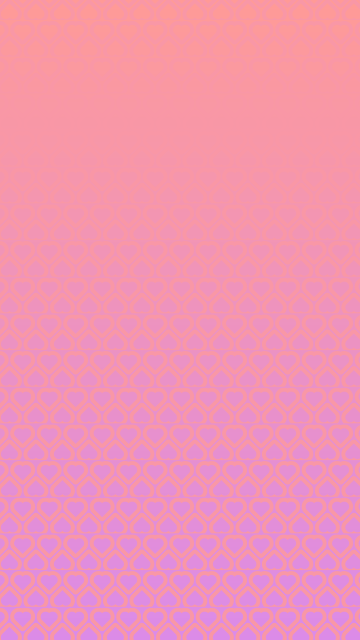
Reproduce this pattern procedurally as a Shadertoy shader.

```glsl
// Rows of interlocking outlined hearts that fade from violet into a coral sky.

// Lengths are fractions of the canvas height.
const vec2 CELL = vec2(0.0414, 0.0573);   // one upright and one inverted heart
const vec2 ORIGIN = vec2(0.0354, 0.0512); // upright axis and a row seam
const float HEART_SIZE = 0.0221;
const float UPRIGHT_TIP = 0.0260;         // tip heights above the seam
const float INVERTED_TIP = 0.0267;
const float RING_WIDTH = 0.0061;
const float LINE_WIDTH = 0.0008;

const vec3 VIOLET = vec3(0.86, 0.545, 0.91);
const vec3 CORAL = vec3(1.0, 0.605, 0.59);
const vec3 RING_PINK = vec3(0.975, 0.593, 0.65);

// Signed distance to a unit heart whose tip is at the origin.
float heartDistance(vec2 p) {
    p.x = abs(p.x);
    if (p.x + p.y > 1.0)
        return length(p - vec2(0.25, 0.75)) - sqrt(2.0) / 4.0;
    vec2 toNotch = p - vec2(0.0, 1.0);
    vec2 toSide = p - 0.5 * max(p.x + p.y, 0.0);
    return sqrt(min(dot(toNotch, toNotch), dot(toSide, toSide))) * sign(p.x - p.y);
}

// Horizontal offset from the nearest repeated axis.
float nearestAxis(float x) {
    return (fract(x / CELL.x + 0.5) - 0.5) * CELL.x;
}

// Coverage of the region where distance is negative.
float inside(float distance, float pixel) {
    return 1.0 - smoothstep(-0.6 * pixel, 0.6 * pixel, distance);
}

void mainImage(out vec4 fragColor, in vec2 fragCoord) {
    float pixel = 1.0 / iResolution.y;
    vec2 uv = fragCoord * pixel;
    vec2 p = uv - ORIGIN;
    float row = mod(p.y, CELL.y);

    // Alternating hearts, offset by half a column
    vec2 uprightPos = vec2(nearestAxis(p.x), row - UPRIGHT_TIP);
    vec2 invertedPos = vec2(nearestAxis(p.x + 0.5 * CELL.x), INVERTED_TIP - row);
    float upright = heartDistance(uprightPos / HEART_SIZE) * HEART_SIZE;
    float inverted = heartDistance(invertedPos / HEART_SIZE) * HEART_SIZE;
    float heart = min(upright, inverted);

    // Pink rings, parted by thin lines between hearts and along each seam
    float ring = inside(heart - RING_WIDTH, pixel) * (1.0 - inside(heart, pixel));
    float border = 0.5 * abs(upright - inverted);
    float seam = min(row, CELL.y - row);
    ring *= 1.0 - inside(min(border, seam) - LINE_WIDTH, pixel);

    // Vertical fill gradient
    vec3 fill = mix(VIOLET, CORAL, clamp(uv.y, 0.0, 1.0));
    fragColor = vec4(mix(fill, RING_PINK, ring), 1.0);
}
```
